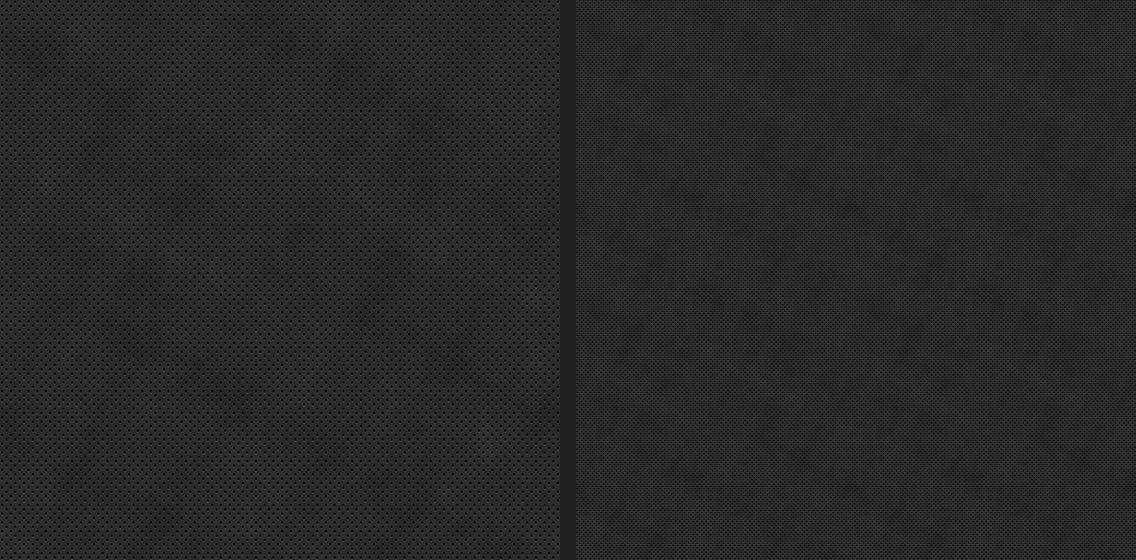
Left: one tile. Right: repeated 2 by 2.
A WebGL 1 fragment shader for this pattern:

```glsl
precision highp float;
// Dark perforated sheet: a diagonal lattice of small holes with lit lower rims and soft mottling.

uniform vec2 u_resolution;

const float TAU = 6.2831853;

vec2 hash2(vec2 p) {
  vec3 q = fract(p.xyx * vec3(0.1031, 0.1030, 0.0973));
  q += dot(q, q.yzx + 33.33);
  return fract((q.xx + q.yz) * q.zy);
}

// Distance to the nearest scattered point, wrapping after `period` cells
float cellular(vec2 uv, float period) {
  vec2 p = uv * period;
  vec2 cell = floor(p);
  float nearest = 2.0;
  for (int y = -1; y <= 1; y++) {
    for (int x = -1; x <= 1; x++) {
      vec2 neighbour = cell + vec2(float(x), float(y));
      vec2 point = neighbour + hash2(mod(neighbour, period));
      nearest = min(nearest, distance(p, point));
    }
  }
  return nearest;
}

// Broad cloudy wear from sines of whole frequencies
float mottle(vec2 uv) {
  vec2 p = uv * TAU;
  vec2 warp = 0.7 * sin(p.yx * vec2(3.0, 2.0) + vec2(1.3, 4.1));
  float sum = sin(2.0 * p.x + 3.0 * p.y + warp.x);
  sum += 0.8 * sin(5.0 * p.x - 2.0 * p.y + 2.0 + warp.y);
  sum += 0.6 * sin(4.0 * p.x + 7.0 * p.y + 0.6 - warp.x);
  sum += 0.5 * sin(9.0 * p.x - 6.0 * p.y + 3.7 + warp.y);
  return sum / 2.9;
}

// Nearest centre of a square lattice turned by 45 degrees
vec2 holeCentre(vec2 p) {
  vec2 q = floor(vec2(p.x + p.y, p.x - p.y) + 0.5);
  return 0.5 * vec2(q.x + q.y, q.x - q.y);
}

void main() {
  vec2 uv = gl_FragCoord.xy / u_resolution;
  float pixel = 64.0 / u_resolution.x;

  // 64 holes in a row, 128 staggered rows
  vec2 grid = uv * 64.0 + vec2(0.25, 0.1875);
  vec2 centre = holeCentre(grid);
  vec2 local = grid - centre;
  vec2 vary = hash2(mod(centre, 64.0) * 2.0 + 7.0);

  // Sheet surface
  float shade = 0.171 + 0.017 * mottle(uv);
  shade += 0.012 * (cellular(uv, 150.0) - 0.5);
  shade += 0.018 * (cellular(uv + 0.37, 31.0) - 0.5);

  // Thin light caught below each hole
  vec2 below = grid + vec2(0.0, 0.25);
  vec2 rimCentre = holeCentre(below);
  float rim = length((below - rimCentre) * vec2(0.75, 1.3));
  float glint = 0.05 + 0.04 * hash2(mod(rimCentre, 64.0) * 2.0 + 7.0).y;
  shade += glint * (1.0 - smoothstep(0.05, 0.09 + 0.4 * pixel, rim));

  // Hole: nearly black core fading through a wide soft bevel
  float hole = length(local);
  float radius = 0.1 + 0.012 * (vary.x - 0.5);
  float bevel = 1.0 - smoothstep(0.145, 0.14 + 0.5 * pixel, hole);
  float core = 1.0 - smoothstep(radius - 0.3 * pixel, radius + 0.3 * pixel, hole);
  shade = mix(shade, 0.12, bevel);
  shade = mix(shade, 0.018, core);

  gl_FragColor = vec4(shade * vec3(1.0, 1.0, 0.985), 1.0);
}
```
